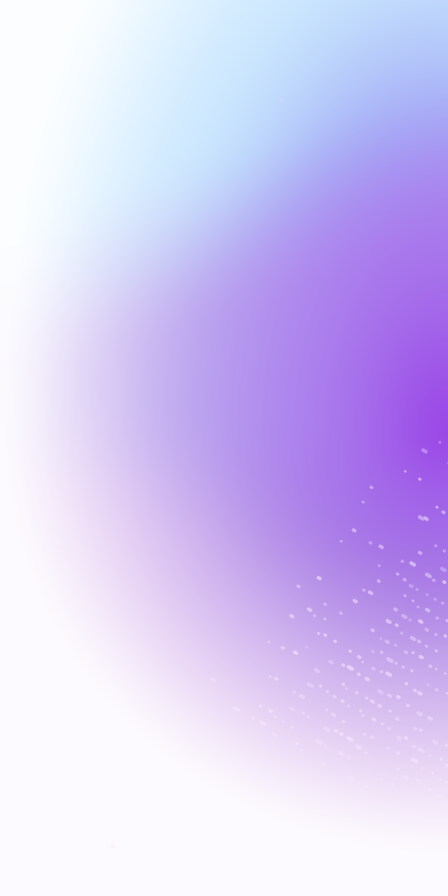
Write a Shadertoy shader that draws this background.

```glsl
#define CORE vec2(1.0, 1.036)
#define RADIUS 0.99
#define STRETCH_UP 0.6
#define STRETCH_DOWN 1.05
#define ROW_ANGLE 0.54
#define CELL vec2(0.021, 0.034)
#define SPECK_ALPHA 0.6
#define SPECK_TINT vec3(0.97, 0.91, 1.0)

const int STOPS = 6;

// Colour stops from the core to the rim, one ramp per direction
const vec3 SIDE[STOPS] = vec3[](
    vec3(0.60, 0.26, 0.90), vec3(0.65, 0.44, 0.92), vec3(0.685, 0.545, 0.93),
    vec3(0.74, 0.66, 0.935), vec3(0.87, 0.82, 0.96), vec3(1.0));
const vec3 SKY[STOPS] = vec3[](
    vec3(0.60, 0.26, 0.90), vec3(0.62, 0.45, 0.94), vec3(0.63, 0.64, 0.96),
    vec3(0.76, 0.88, 0.99), vec3(0.86, 0.94, 1.0), vec3(1.0));
const vec3 PINK[STOPS] = vec3[](
    vec3(0.60, 0.26, 0.90), vec3(0.62, 0.38, 0.90), vec3(0.68, 0.52, 0.90),
    vec3(0.80, 0.69, 0.93), vec3(0.92, 0.845, 0.96), vec3(1.0));

// Quadratic spline through the stops, t from 0 to 1
vec3 ramp(vec3 stops[STOPS], float t) {
    float x = clamp(t, 0.0, 1.0) * float(STOPS - 1) + 0.5;
    int i = min(int(x), STOPS - 1);
    float f = x - float(i);
    vec3 before = stops[max(i - 1, 0)];
    vec3 after = stops[min(i + 1, STOPS - 1)];
    return before * 0.5 * (1.0 - f) * (1.0 - f)
         + stops[i] * (0.75 - (f - 0.5) * (f - 0.5))
         + after * 0.5 * f * f;
}

vec3 hash3(vec2 cell) {
    vec3 k = vec3(dot(cell, vec2(127.1, 311.7)),
                  dot(cell, vec2(269.5, 183.3)),
                  dot(cell, vec2(419.2, 371.9)));
    return fract(sin(k) * 43758.5);
}

// Soft disc, stretched upward, tinted by direction
vec3 glow(vec2 p) {
    vec2 d = p - CORE;
    float stretch = d.y > 0.0 ? STRETCH_UP : STRETCH_DOWN;
    float t = length(vec2(d.x, d.y * stretch)) / RADIUS;
    float sky = smoothstep(0.39, 0.81, d.y - 0.3 * d.x);
    float pink = smoothstep(0.0, 0.36, -d.y - 0.15 * d.x);
    vec3 colour = mix(ramp(SIDE, t), ramp(PINK, t), pink);
    return mix(colour, ramp(SKY, t), sky);
}

// Chance of a speck, growing toward the lower right
float speckDensity(vec2 p) {
    float depth = 2.0 - p.y;
    float inward = smoothstep(1.76, 2.18, p.x + 0.9 * depth);
    float floorFade = 1.0 - smoothstep(1.27, 1.35, depth - 0.53 * p.x);
    float patches = 0.75 + 0.25 * sin(p.x * 23.0 + 2.0 * sin(p.y * 17.0));
    return inward * floorFade * patches;
}

// Jittered dashes on slanted rows
float specks(vec2 p, float pixel) {
    float c = cos(ROW_ANGLE), s = sin(ROW_ANGLE);
    mat2 toRow = mat2(c, s, -s, c);
    vec2 q = toRow * p;
    vec2 base = floor(q / CELL);
    float cover = 0.0;
    for (int j = -1; j <= 1; j++) {
        for (int i = -1; i <= 1; i++) {
            vec2 cell = base + vec2(i, j);
            vec3 rnd = hash3(cell);
            vec2 centre = (cell + 0.5 + (rnd.xy - 0.5) * vec2(0.6, 0.35)) * CELL;
            float present = step(rnd.z, speckDensity(centre * toRow));
            float size = fract(rnd.z * 57.0 + rnd.x);
            float halfLength = mix(0.0005, 0.005, pow(size, 4.0));
            vec2 d = q - centre;
            d.x -= clamp(d.x, -halfLength, halfLength);
            float edge = length(d) - mix(0.0025, 0.0042, size);
            float dash = 1.0 - smoothstep(-0.5 * pixel, 0.5 * pixel, edge);
            cover = max(cover, present * dash * mix(0.5, 1.0, rnd.y));
        }
    }
    return cover;
}

void mainImage(out vec4 fragColor, in vec2 fragCoord) {
    vec2 p = fragCoord / iResolution.x;
    vec3 colour = glow(p);
    colour = mix(colour, SPECK_TINT, SPECK_ALPHA * specks(p, 1.5 / iResolution.x));
    fragColor = vec4(colour, 1.0);
}
```
